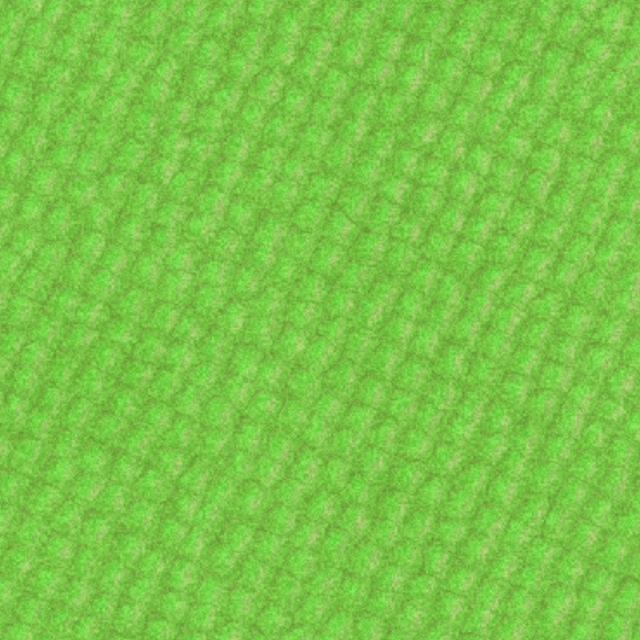
Reproduce this texture procedurally as a WebGL 2 fragment shader.

```glsl
#version 300 es
precision highp float;
// Green embossed leather: slanted rows of soft bumps with pale flanks and fine grain.
uniform vec2 u_resolution;
out vec4 fragColor;

float hash(vec2 p) {
    vec3 h = fract(vec3(p.xyx) * 0.1031);
    h += dot(h, h.yzx + 33.33);
    return fract((h.x + h.y) * h.z);
}

vec2 hash2(vec2 p) {
    return vec2(hash(p), hash(p + 71.7));
}

float noise(vec2 p) {
    vec2 i = floor(p), f = fract(p);
    f = f * f * (3.0 - 2.0 * f);
    return mix(mix(hash(i), hash(i + vec2(1, 0)), f.x),
               mix(hash(i + vec2(0, 1)), hash(i + vec2(1, 1)), f.x), f.y);
}

void main() {
    vec2 uv = gl_FragCoord.xy / u_resolution;

    // Lattice axes: x runs right and down, y runs up along the rows of bumps.
    vec2 q = vec2(dot(uv, vec2(18.3, -8.2)), dot(uv, vec2(9.4, 17.9))) + 50.0;
    q += 0.16 * (vec2(noise(q * 0.6), noise(q * 0.6 + 40.0)) - 0.5);
    q += 0.18 * (vec2(noise(q * 4.5), noise(q * 4.5 + 90.0)) - 0.5);

    // Rows grow straighter and paler toward the right side.
    float streak = smoothstep(0.1, 0.9, uv.x + 0.25 * (uv.y - 0.5));
    vec2 jitter = vec2(mix(0.34, 0.2, streak), 0.36);

    // Sum the crown and flank of nearby bumps; keep the two nearest distances.
    float crown = 0.0, flank = 0.0, near = 9.0, second = 9.0;
    vec2 offset = vec2(0.0), cell = floor(q);
    for (int j = -2; j <= 2; j++) {
        for (int i = -2; i <= 2; i++) {
            vec2 id = cell + vec2(i, j);
            vec2 d = q - id - 0.5 - jitter * (hash2(id) - 0.5);
            float strength = 0.75 + 0.5 * hash(id + 13.0);
            vec2 c = (d + vec2(0.04, -0.04)) / vec2(0.27, 0.36);
            vec2 f = d - vec2(0.22, 0.02);
            f /= vec2(f.x > 0.0 ? 0.11 : 0.19, 0.38);
            crown += exp(-dot(c, c));
            flank += strength * exp(-dot(f, f));
            float r = length(d);
            second = min(second, max(near, r));
            if (r < near) {
                near = r;
                offset = d;
            }
        }
    }

    // Shadow on the upper left rim of each bump, with a thin crease around it.
    float gap = second - near;
    float rim = smoothstep(0.12, 0.55, dot(offset, vec2(-0.88, 0.47)));
    float shade = rim * smoothstep(0.0, 0.06, gap) * (1.0 - smoothstep(0.1, 0.5, gap));
    float crease = 1.0 - smoothstep(0.0, 0.13, gap);
    crease *= 0.35 + 0.65 * noise(q * 1.7 + 20.0);

    // Fine fibre grain, mottling and slow drift.
    float grain = noise(uv * 210.0) - 0.5;
    float fine = noise(uv * 370.0 + 17.0) - 0.5;
    float mottle = noise(uv * 75.0 + 5.0) - 0.5;

    vec3 base = vec3(0.46, 0.76, 0.255);
    vec3 bright = vec3(0.45, 0.86, 0.275);
    vec3 pale = vec3(0.635, 0.79, 0.42);
    vec3 olive = vec3(0.455, 0.635, 0.245);

    vec3 color = mix(base, bright, clamp(crown * 0.9 + mottle * 0.4, 0.0, 1.0));
    color = mix(color, pale, clamp(flank * mix(0.68, 0.9, streak) + grain * 0.26, 0.0, 0.95));
    color = mix(color, olive, clamp(shade * 0.6 + crease * 0.5, 0.0, 0.85));
    color += vec3(0.075, 0.1, 0.07) * grain + vec3(0.095, 0.1, 0.09) * fine;
    color += 0.02 * (noise(uv * 5.0 + 3.0) - 0.5);

    fragColor = vec4(clamp(color, 0.0, 1.0), 1.0);
}
```
